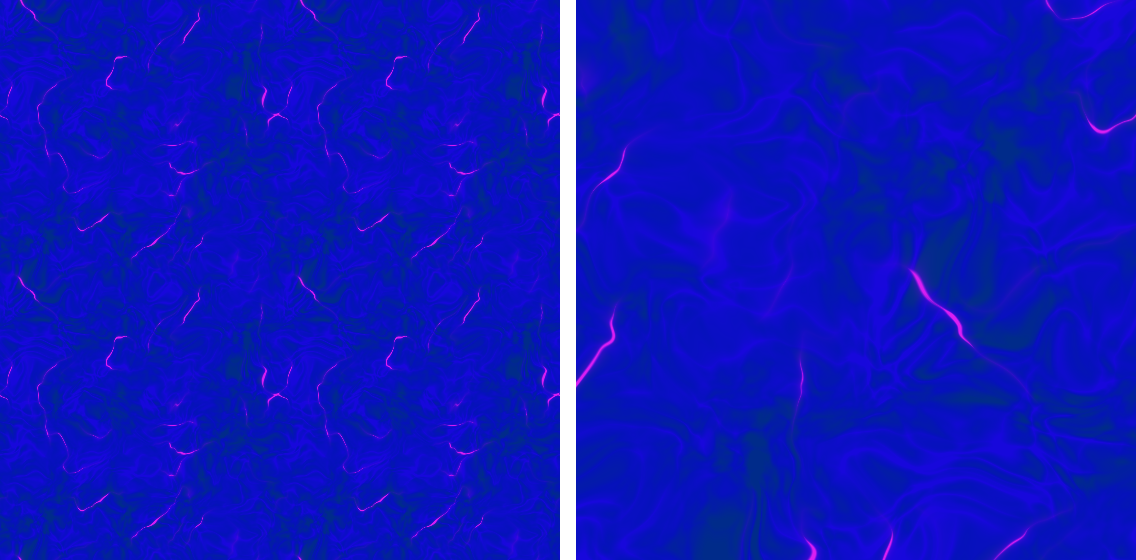
Left: the whole. Right: its middle third, enlarged.
Give the GLSL for this texture, as a three.js fragment shader.

```glsl
// Deep blue marbled energy: mottled patches, faint swirling wisps and sparse magenta filaments.
varying vec2 vUv;

const float REPEATS = 2.0;          // tiles across and down
const vec3 DEEP = vec3(0.00, 0.17, 0.54);
const vec3 BLUE = vec3(0.02, 0.07, 0.73);
const vec3 VIVID = vec3(0.09, 0.03, 0.86);
const vec3 VIOLET = vec3(0.40, 0.02, 0.90);
const vec3 MAGENTA = vec3(0.85, 0.12, 0.95);

const float BASE_TONE = 0.43;
const float PATCH_FREQ = 4.0;
const float PATCH_AMOUNT = 0.48;
const float GRAIN_FREQ = 20.0;
const float GRAIN_AMOUNT = 1.15;
const float WISP_FREQ = 4.0;
const float WISP_SPACING = 0.17;    // noise levels between strands
const float WISP_WIDTH = 0.0045;
const float WISP_AMOUNT = 0.62;
const float VEIN_FREQ = 3.0;
const float VEIN_WIDTH = 0.0042;
const float WARP_AMOUNT = 0.13;

float hash(vec2 p) {
  vec3 q = fract(vec3(p.xyx) * 0.1031);
  q += dot(q, q.yzx + 33.33);
  return fract((q.x + q.y) * q.z);
}

// Gradient at a lattice corner, wrapped to the period
float corner(vec2 cell, vec2 offset, float period, float seed) {
  float angle = 6.28318 * hash(mod(cell, period) + seed * vec2(17.3, 41.7));
  return dot(vec2(cos(angle), sin(angle)), offset);
}

// Gradient noise repeating once per unit square; freq is a whole number
float noise(vec2 uv, float freq, float seed) {
  vec2 p = uv * freq;
  vec2 i = floor(p);
  vec2 f = p - i;
  vec2 w = f * f * f * (f * (f * 6.0 - 15.0) + 10.0);
  vec2 x = vec2(1.0, 0.0);
  float low = mix(corner(i, f, freq, seed), corner(i + x.xy, f - x.xy, freq, seed), w.x);
  float high = mix(corner(i + x.yx, f - x.yx, freq, seed), corner(i + x.xx, f - x.xx, freq, seed), w.x);
  return mix(low, high, w.y);
}

float fbm(vec2 uv, float freq, float seed) {
  float sum = 0.0;
  float amp = 0.6;
  for (int i = 0; i < 3; i++) {
    sum += amp * noise(uv, freq, seed + float(i));
    freq *= 2.0;
    amp *= 0.6;
  }
  return sum;
}

vec2 warp(vec2 uv, float freq, float seed) {
  return vec2(fbm(uv, freq, seed), fbm(uv, freq, seed + 5.0));
}

// Even-width lines along noise levels, faded where the noise is flat
float strands(vec2 uv, float freq, float seed, float spacing, float width) {
  vec2 e = vec2(0.002, 0.0);
  float n = noise(uv, freq, seed);
  vec2 slope = vec2(noise(uv + e.xy, freq, seed), noise(uv + e.yx, freq, seed)) - n;
  float steep = length(slope) / e.x;
  float level = abs(fract(n / spacing + 0.5) - 0.5) * spacing;
  float fade = smoothstep(0.15, 0.6, steep / freq);
  return fade * exp(-level / (max(steep, 0.1) * width));
}

// Faint parallel strands at rising frequencies, each fading in and out
float wisps(vec2 uv) {
  float sum = 0.0;
  for (int i = 0; i < 3; i++) {
    float seed = 30.0 + 3.0 * float(i);
    float mask = smoothstep(-0.1, 0.4, noise(uv, 6.0 + float(i), seed + 1.0));
    sum += mask * strands(uv, WISP_FREQ + 2.0 * float(i), seed, WISP_SPACING, WISP_WIDTH);
  }
  return sum;
}

// Sparse glowing filaments, brightest where their mask is high
float veins(vec2 uv) {
  float sum = 0.0;
  for (int i = 0; i < 3; i++) {
    float seed = 50.0 + 4.0 * float(i);
    float mask = smoothstep(0.0, 0.5, noise(uv, 4.0, seed + 1.0));
    float sparkle = 0.8 + 1.1 * noise(uv, 22.0, seed + 2.0);
    sum += mask * sparkle * strands(uv, VEIN_FREQ + float(i), seed, 4.0, VEIN_WIDTH);
  }
  return clamp(1.25 * sum, 0.0, 1.0);
}

void main() {
  vec2 uv = fract(vUv * REPEATS);

  // Swirl the domain, then add small kinks
  vec2 flow = uv + WARP_AMOUNT * warp(uv, 3.0, 1.0);
  vec2 bent = flow + 0.35 * WARP_AMOUNT * warp(flow, 8.0, 11.0);

  // Blue tone: broad patches, mottling stronger in the dark, faint strands
  float broad = noise(flow, PATCH_FREQ, 20.0);
  float grain = fbm(bent, GRAIN_FREQ, 24.0) * (0.7 - 0.8 * broad);
  float tone = BASE_TONE + PATCH_AMOUNT * broad + GRAIN_AMOUNT * grain + WISP_AMOUNT * wisps(bent);
  vec3 color = mix(DEEP, BLUE, clamp(2.0 * tone, 0.0, 1.0));
  color = mix(color, VIVID, clamp(2.0 * tone - 1.0, 0.0, 1.0));

  // Violet glow with a magenta core
  float vein = veins(bent);
  color = mix(color, VIOLET, 0.85 * vein);
  color = mix(color, MAGENTA, smoothstep(0.45, 1.0, vein));

  gl_FragColor = vec4(color, 1.0);
}
```
